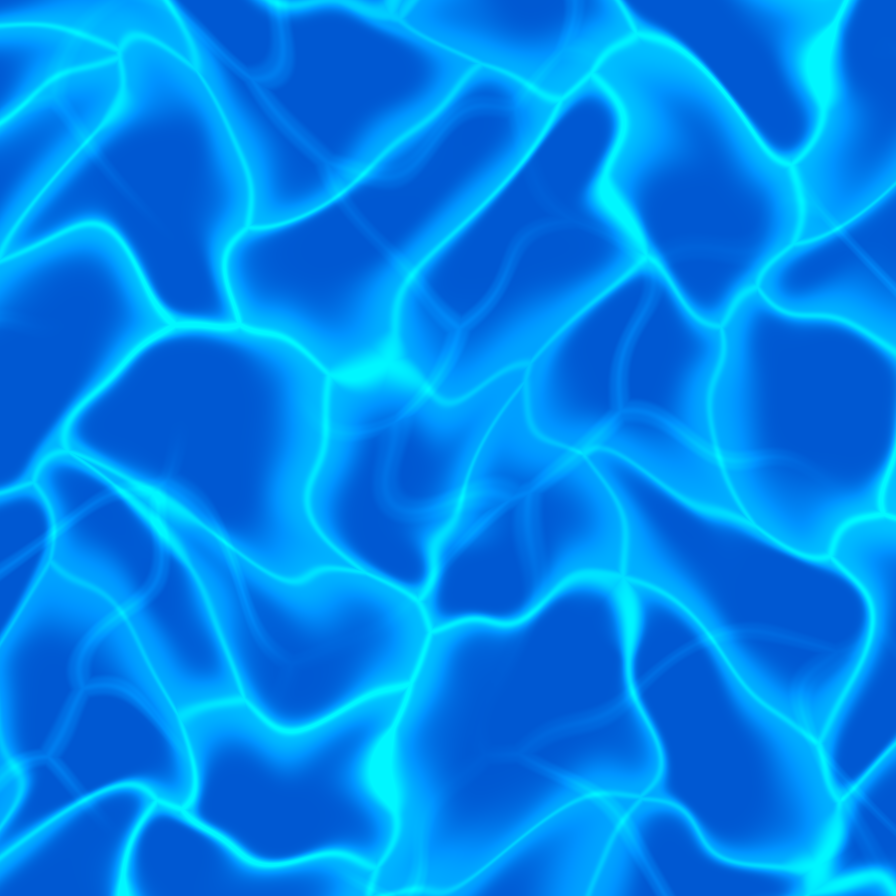
This texture is drawn by a three.js fragment shader. Its source:

```glsl
// Sunlit pool water: bright caustic lines and soft light sheets over deep blue.
varying vec2 vUv;

vec2 hash2(vec2 p) {
  return fract(sin(vec2(dot(p, vec2(127.1, 311.7)), dot(p, vec2(269.5, 183.3)))) * 43758.5);
}

vec2 cellPoint(vec2 cell) {
  return 0.08 + 0.84 * hash2(cell);
}

// Layered sines bend the straight cell borders into flowing curves.
vec2 ripple(vec2 p, float phase) {
  p += 0.24 * sin(p.yx * vec2(2.1, 2.5) + vec2(0.4, 2.2) + phase);
  p += 0.10 * sin(p.yx * vec2(5.3, 4.6) + vec2(3.1, 1.3) - phase);
  p += 0.03 * sin(p.yx * vec2(9.7, 11.0) + vec2(1.7, 4.0) + phase);
  return p;
}

// Cellular noise: x = border distance, y = rounded border distance,
// z = position along a random axis of the cell.
vec3 cellular(vec2 p) {
  vec2 base = floor(p);
  vec2 local = fract(p);
  vec2 nearestCell = vec2(0.0);
  vec2 toNearest = vec2(8.0);
  for (int y = -1; y <= 1; y++) {
    for (int x = -1; x <= 1; x++) {
      vec2 cell = vec2(float(x), float(y));
      vec2 toPoint = cell + cellPoint(base + cell) - local;
      if (dot(toPoint, toPoint) < dot(toNearest, toNearest)) {
        toNearest = toPoint;
        nearestCell = cell;
      }
    }
  }

  float border = 8.0;
  float softSum = 0.0;
  for (int y = -2; y <= 2; y++) {
    for (int x = -2; x <= 2; x++) {
      vec2 cell = nearestCell + vec2(float(x), float(y));
      vec2 toPoint = cell + cellPoint(base + cell) - local;
      vec2 between = toPoint - toNearest;
      if (dot(between, between) > 0.0001) {
        float d = dot(0.5 * (toPoint + toNearest), normalize(between));
        border = min(border, d);
        softSum += exp(-20.0 * d);
      }
    }
  }

  float angle = 6.2832 * hash2(base + nearestCell + 17.0).x;
  float along = dot(toNearest, vec2(cos(angle), sin(angle)));
  return vec3(border, max(0.0, -log(softSum) / 20.0), along);
}

float bell(float x, float width) {
  return exp(-x * x / (width * width));
}

void main() {
  vec2 p = vUv * 4.6 + vec2(3.0, 7.0);
  vec3 web = cellular(ripple(p, 0.0));
  vec3 veil = cellular(ripple(p * 0.8 + 20.0, 2.4));

  // Slow drifts in brightness and fine streaks in the sheets
  float drift = 0.5 + 0.25 * (sin(p.x * 1.9 + 1.4 * sin(p.y * 1.3)) + sin(p.y * 2.3 - p.x * 1.1 + 2.0));
  float streak = sin(p.x * 5.0 + p.y * 3.1 + 2.0 * sin(p.y * 2.2 - p.x))
               + 0.6 * sin(p.y * 9.0 - p.x * 6.0 + 1.5 * sin(p.x * 4.0));

  // Broad glow that spreads further into one side of each cell
  float litSide = smoothstep(-0.5, 0.5, web.z);
  float spread = 0.13 * (0.35 + 1.3 * litSide) * (1.0 + 0.17 * streak);
  float light = mix(0.44, 0.70, drift) * bell(web.y, spread);

  // Faint translucent ribbons with a thin bright core
  float fade = smoothstep(0.15, 0.8, 1.0 - drift);
  float ribbon = 1.0 - smoothstep(0.025, 0.055, veil.x);
  light += fade * (0.13 * ribbon + 0.10 * bell(veil.x, 0.015));

  // Sharp focal lines, swelling into a few cyan flares
  float flare = smoothstep(0.72, 1.0, sin(p.x * 2.7 + 0.8) * sin(p.y * 3.1 + p.x * 0.6));
  float focus = bell(web.x, 0.016 + 0.010 * drift + 0.06 * flare);
  light += focus * (0.20 + 0.18 * drift + 0.15 * flare);

  float green = 0.345 + 0.62 * min(light, 1.0);
  gl_FragColor = vec4(0.0, green, min(1.0, 0.557 + 0.77 * green), 1.0);
}
```
